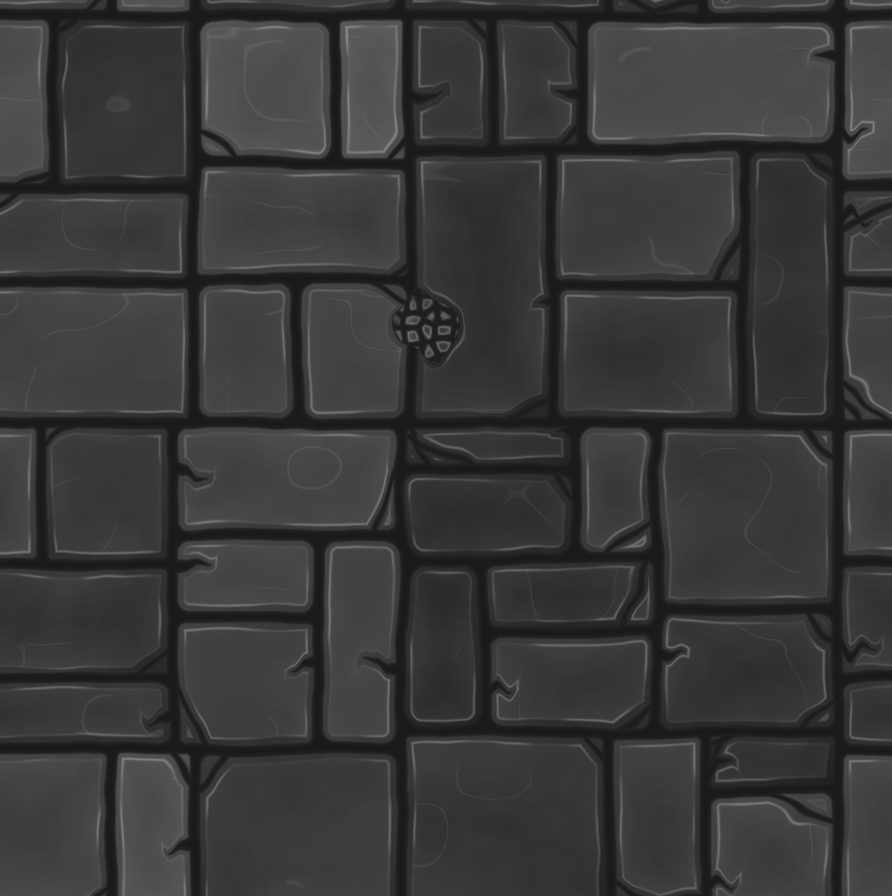
Give the GLSL for this texture, as a Shadertoy shader.

```glsl
// Hand-painted wall of dark, irregular stone blocks with chipped, light-rimmed edges.

const float GAP = 0.0055;
const vec3 GROOVE_COLOR = vec3(0.125);
const vec3 STONE_TINT = vec3(1.0);

float hash(vec2 p) {
    return fract(sin(dot(p, vec2(12.9898, 78.233))) * 43758.5453);
}

float noise(vec2 p) {
    vec2 i = floor(p), f = fract(p);
    f = f * f * (3.0 - 2.0 * f);
    return mix(mix(hash(i), hash(i + vec2(1, 0)), f.x),
               mix(hash(i + vec2(0, 1)), hash(i + vec2(1, 1)), f.x), f.y);
}

// Soft-edged terraces, like overlapping brush strokes
float terraces(float v, float steps) {
    float s = v * steps;
    return (floor(s) + smoothstep(0.35, 0.65, fract(s))) / steps;
}

// Splits the unit square at random; returns box centre (xy) and half size (zw)
vec4 findStone(vec2 p, out float id) {
    vec2 lo = vec2(0.0), hi = vec2(1.0);
    id = 7.0;
    for (int i = 0; i < 9; i++) {
        vec2 size = hi - lo;
        if (size.x * size.y < mix(0.016, 0.062, hash(vec2(id, 1.0)))) break;
        float ratio = mix(0.32, 0.68, hash(vec2(id, 2.0)));
        bool splitX = size.x > size.y * mix(0.75, 1.3, hash(vec2(id, 3.0)));
        vec2 cut = lo + size * ratio;
        bool upper = splitX ? p.x > cut.x : p.y > cut.y;
        if (splitX) { if (upper) lo.x = cut.x; else hi.x = cut.x; }
        else        { if (upper) lo.y = cut.y; else hi.y = cut.y; }
        id = id * 2.0 + (upper ? 1.0 : 0.0);
    }
    return vec4(lo + hi, hi - lo) * 0.5;
}

// Depth inside a rounded block, positive inside
float blockDepth(vec2 p, vec2 halfSize, float radius) {
    vec2 d = abs(p) - halfSize + radius;
    return radius - length(max(d, 0.0)) - min(max(d.x, d.y), 0.0);
}

// Distance to a groove that breaks off one corner
float cornerChip(vec2 p, vec2 halfSize, vec2 seed) {
    vec2 corner = sign(vec2(hash(seed), hash(seed + 3.1)) - 0.5);
    vec2 normal = normalize(vec2(0.3) + vec2(hash(seed + 5.3), hash(seed + 7.7)));
    float reach = mix(0.014, 0.042, hash(seed + 9.2));
    float wobble = 0.012 * (noise(p * 38.0 + seed) - 0.5);
    return abs(dot(halfSize - corner * p, normal) - reach + wobble) - 0.0028;
}

// Distance to a tapered crack running in from the left or right side
float sideCrack(vec2 p, vec2 halfSize, vec2 seed) {
    float side = sign(hash(seed) - 0.5);
    float start = halfSize.y * (hash(seed + 2.3) - 0.5);
    float len = mix(0.018, 0.048, hash(seed + 4.1));
    float t = halfSize.x - side * p.x;
    float bend = 0.022 * (noise(vec2(t * 70.0, seed.x)) - 0.5);
    return max(abs(p.y - start - bend) - 0.008 * (1.0 - t / len), t - len);
}

// Depth inside small broken pebbles
float pebbleDepth(vec2 p, float scale) {
    vec2 cell = floor(p * scale), f = fract(p * scale);
    float nearest = 9.0, second = 9.0;
    for (int y = -1; y <= 1; y++)
    for (int x = -1; x <= 1; x++) {
        vec2 o = vec2(x, y);
        vec2 jitter = 0.2 + 0.6 * vec2(hash(cell + o), hash(cell + o + 31.7));
        float d = length(o + jitter - f);
        second = min(second, max(nearest, d));
        nearest = min(nearest, d);
    }
    return (second - nearest) * 0.5 / scale - 0.0022;
}

// Painted grey of the stone face, before the rim is lit
float faceTone(vec2 p, float depth, float id) {
    float base = mix(0.175, 0.34, hash(vec2(id, 11.0)));
    float bowl = terraces(smoothstep(0.0, 0.085, depth + 0.02 * noise(p * 22.0)), 5.0);
    float hollow = mix(-0.045, 0.02, hash(vec2(id, 12.0)));
    float strokes = terraces(noise(p * vec2(11.0, 15.0) + id), 5.0) - 0.5;
    float mottling = noise(p * 45.0 + id) - 0.5;
    return base + hollow * bowl + 0.035 * strokes + 0.012 * mottling;
}

// Hairline scratches along broken noise contours
float scratches(vec2 p, float id) {
    float line = abs(noise(p * vec2(13.0, 17.0) + id * 1.7) - 0.55);
    float broken = smoothstep(0.5, 0.7, noise(p * 24.0 + id));
    return (1.0 - smoothstep(0.003, 0.014, line)) * broken;
}

void mainImage(out vec4 fragColor, in vec2 fragCoord) {
    vec2 uv = fragCoord / iResolution.xy;
    vec2 warp = vec2(noise(uv * 11.0), noise(uv * 11.0 + 40.0)) - 0.5;
    warp += 0.35 * (vec2(noise(uv * 42.0), noise(uv * 42.0 + 70.0)) - 0.5);
    vec2 p = fract(uv + vec2(0.06, 0.018) + 0.007 * warp);

    // Block outline, chips and cracks
    float id;
    vec4 box = findStone(p, id);
    vec2 local = p - box.xy;
    float depth = blockDepth(local, box.zw - GAP, mix(0.004, 0.018, hash(vec2(id, 4.0))));
    float outline = depth;
    for (int k = 0; k < 2; k++) {
        vec2 seed = vec2(id, 20.0 + float(k));
        if (hash(seed + 0.5) < 0.5) depth = min(depth, cornerChip(local, box.zw, seed));
    }
    if (hash(vec2(id, 5.0)) < 0.45) depth = min(depth, sideCrack(local, box.zw, vec2(id, 30.0)));

    // One crumbled patch
    float patchDepth = 0.026 + 0.02 * noise(uv * 45.0) - length(uv - vec2(0.48, 0.635));
    float bevel = 0.0055 + 0.004 * noise(uv * 16.0);
    if (patchDepth > 0.0) {
        depth = min(pebbleDepth(uv, 55.0), patchDepth);
        bevel = 0.002;
    } else depth = min(depth, -patchDepth);

    // Face, bevel and worn bright rim
    float tone = faceTone(local, outline, id) + 0.035 * exp(-max(depth, 0.0) / 0.018);
    float facing = dot(local / box.zw, vec2(-0.4, 0.8));
    float onBevel = 1.0 - smoothstep(bevel - 0.001, bevel + 0.001, depth);
    tone += onBevel * (0.025 * facing - 0.045);
    float wear = smoothstep(0.25, 0.8, noise(uv * 26.0 + 9.0));
    float rim = exp(-pow((depth - bevel) / 0.0015, 2.0));
    tone += rim * (0.03 + 0.16 * wear) + 0.045 * scratches(local, id) * (1.0 - onBevel);

    // Dark mortar, deepest in the middle of the groove
    vec3 groove = GROOVE_COLOR - 0.025 * smoothstep(0.0, 0.005, -depth);
    vec3 color = mix(groove, STONE_TINT * tone, smoothstep(-0.001, 0.0025, depth));
    fragColor = vec4(color, 1.0);
}
```
